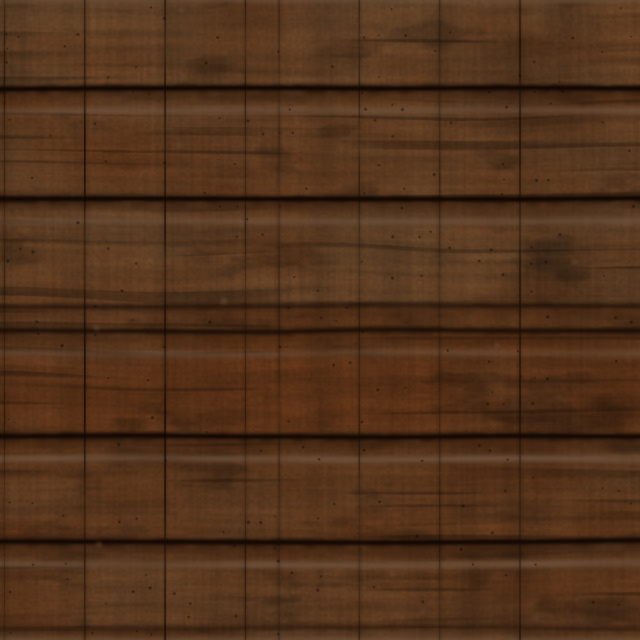
This texture is drawn by a Shadertoy shader. Its source:

```glsl
const vec3 GREY_BROWN = vec3(0.365, 0.245, 0.145);
const vec3 RED_BROWN = vec3(0.345, 0.188, 0.085);
const vec3 SHADOW = vec3(0.22, 0.12, 0.055);
const vec3 GAP = vec3(0.07, 0.03, 0.01);
const vec3 RIDGE = vec3(0.43, 0.32, 0.235);

// Per groove, top to bottom: height, gap depth, ridge strength, warmth of the board below
const int GROOVES = 7;
const vec4 GROOVE[GROOVES] = vec4[GROOVES](
    vec4(0.863, 1.00, 0.75, 0.50),
    vec4(0.690, 1.00, 0.60, 0.15),
    vec4(0.522, 0.50, 0.00, 0.55),
    vec4(0.483, 0.70, 0.55, 0.95),
    vec4(0.318, 0.95, 0.75, 0.70),
    vec4(0.154, 0.95, 0.75, 0.45),
    vec4(0.019, 0.35, 0.00, 0.30));

float hash(vec2 p) {
    return fract(sin(dot(p, vec2(127.1, 311.7))) * 43758.5453);
}

float noise(vec2 p) {
    vec2 cell = floor(p), f = fract(p);
    f = f * f * (3.0 - 2.0 * f);
    float low = mix(hash(cell), hash(cell + vec2(1, 0)), f.x);
    float high = mix(hash(cell + vec2(0, 1)), hash(cell + vec2(1, 1)), f.x);
    return mix(low, high, f.y);
}

float fbm(vec2 p) {
    float sum = 0.0, amplitude = 0.5;
    for (int i = 0; i < 4; i++) {
        sum += amplitude * noise(p);
        p = p * 2.03 + 17.3;
        amplitude *= 0.5;
    }
    return sum;
}

float bell(float d, float width) {
    return exp(-d * d / (width * width));
}

// Sparse round marks, one at most in each grid cell
float specks(vec2 p, float count, float density, float radius, float pixel) {
    vec2 cell = floor(p * count);
    vec2 offset = 0.25 + 0.5 * vec2(hash(cell + 3.1), hash(cell + 8.7));
    float d = length(p - (cell + offset) / count);
    float size = radius * (0.5 + 0.5 * hash(cell + 5.9));
    return step(hash(cell), density) * (1.0 - smoothstep(size - pixel, size + pixel, d));
}

// Upright joints: two evenly spaced runs of four
float seams(vec2 p, float pixel) {
    float ink = 0.0;
    for (int i = 0; i < 8; i++) {
        float k = float(i);
        float x = 0.007 + 0.1255 * k - 0.073 * step(4.0, k);
        float fade = (0.3 + 0.5 * hash(vec2(k, 4.0))) * (0.5 + 0.7 * noise(vec2(k * 9.0, p.y * 14.0)));
        float d = abs(p.x - x);
        ink = max(ink, fade * (1.0 - smoothstep(0.0004, 0.0008 + pixel, d)));
        ink = max(ink, 0.14 * bell(d, 0.004));
    }
    return ink;
}

vec3 boardColor(vec2 p, float warmth, float board) {
    vec2 q = p + vec2(0.0, board * 3.7);
    float stain = fbm(q * vec2(5.0, 11.0));
    vec3 color = mix(GREY_BROWN, RED_BROWN, clamp(warmth + 1.3 * (stain - 0.47), 0.0, 1.0));

    // Long grain, with thin dark streaks
    float bend = 0.012 * noise(q * vec2(4.0, 9.0));
    float grain = fbm(vec2(q.x * 5.0, (q.y + bend) * 85.0));
    float streak = noise(vec2(q.x * 3.0 + 8.0, (q.y + bend) * 105.0));
    color *= 0.86 + 0.32 * grain;
    color *= 1.0 - 0.25 * smoothstep(0.68, 0.95, streak);

    // Upright bands, fine combing and surface grit
    color *= 0.93 + 0.13 * noise(vec2(p.x * 26.0, p.y * 2.0));
    color *= 0.96 + 0.08 * noise(vec2(p.x * 230.0, p.y * 9.0));
    color *= 0.95 + 0.10 * noise(p * 240.0);

    // Dark blotches and a worn region toward the right
    float blotch = smoothstep(0.52, 0.72, fbm(q * vec2(9.0, 20.0) + 40.0));
    float worn = bell(p.x - 0.82, 0.12) * smoothstep(0.35, 0.65, fbm(q * vec2(7.0, 9.0)));
    return color * (1.0 - 0.20 * blotch - 0.16 * worn);
}

void mainImage(out vec4 fragColor, in vec2 fragCoord) {
    vec2 p = fragCoord / iResolution.xy;
    float pixel = 1.0 / iResolution.y;

    // Choose the board from the grooves lying above
    float warmth = 0.15, board = 0.0;
    for (int i = 0; i < GROOVES; i++) {
        float below = step(p.y, GROOVE[i].x);
        warmth = mix(warmth, GROOVE[i].w, below);
        board += below;
    }
    vec3 color = boardColor(p, warmth, board);

    // Groove profile: pale ridge, shaded lip, dark gap
    for (int i = 0; i < GROOVES; i++) {
        vec4 g = GROOVE[i];
        float row = float(i) * 7.0;
        float d = g.x - p.y + 0.004 * (noise(vec2(p.x * 5.0, row)) - 0.5);
        float rough = noise(vec2(p.x * 60.0, p.y * 90.0));
        float lip = smoothstep(-0.012, 0.002, d) * (1.0 - smoothstep(0.004, 0.030, d));
        float ridge = bell(d - 0.035, 0.0065) * (0.65 + 0.5 * noise(vec2(p.x * 12.0, row)));
        color = mix(color, RIDGE, ridge * g.z);
        color = mix(color, SHADOW, lip * g.y * (0.5 + 0.35 * rough));
        color = mix(color, GAP, g.y * bell(d, 0.0042 + 0.0015 * rough));
    }
    color = mix(color, RIDGE, 0.55 * bell(min(p.y, 1.0 - p.y), 0.006));

    // Joints, pits and pale nicks
    color = mix(color, GAP, seams(p, pixel));
    color = mix(color, GAP, 0.50 * specks(p, 45.0, 0.10, 0.0024, pixel));
    color = mix(color, RIDGE, 0.35 * specks(p + 0.37, 16.0, 0.07, 0.0055, 3.0 * pixel));
    fragColor = vec4(color, 1.0);
}
```
